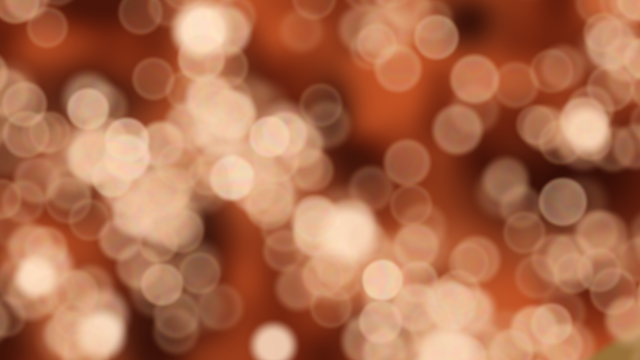
This background is drawn by a WebGL 2 fragment shader. Its source:

```glsl
#version 300 es
precision highp float;
// Warm bokeh: translucent peach and cream discs drift over a blurred dark rust ground.
// A density field of soft strands steers haze and disc placement; each layer
// scatters discs on a jittered grid, and a few hot cores glow among the layers.

uniform vec2 u_resolution;
out vec4 fragColor;

const vec3 SHADOW = vec3(0.17, 0.03, 0.01);
const vec3 RUST   = vec3(0.43, 0.12, 0.04);
const vec3 EMBER  = vec3(0.76, 0.31, 0.13);
const vec3 HAZE   = vec3(0.80, 0.49, 0.31);
const vec3 PEACH  = vec3(0.86, 0.62, 0.44);
const vec3 CREAM  = vec3(1.00, 0.89, 0.78);
const vec3 OCHRE  = vec3(0.60, 0.44, 0.22);

vec3 hash3(vec2 p) {
    vec3 q = fract(p.xyx * vec3(0.1031, 0.1030, 0.0973));
    q += dot(q, q.yxz + 33.33);
    return fract((q.xxy + q.yzz) * q.zyx);
}

float noise(vec2 p) {
    vec2 i = floor(p), f = fract(p);
    f = f * f * (3.0 - 2.0 * f);
    float low = mix(hash3(i).x, hash3(i + vec2(1, 0)).x, f.x);
    float high = mix(hash3(i + vec2(0, 1)).x, hash3(i + vec2(1, 1)).x, f.x);
    return mix(low, high, f.y);
}

// Gaussian falloff around the segment a-b
float strand(vec2 p, vec2 a, vec2 b, float width) {
    vec2 ab = b - a;
    float t = clamp(dot(p - a, ab) / dot(ab, ab), 0.0, 1.0);
    vec2 away = (p - a - ab * t) / width;
    return exp(-dot(away, away));
}

float blob(vec2 p, vec2 centre, vec2 size) {
    vec2 q = (p - centre) / size;
    return exp(-dot(q, q));
}

// Flat-topped glow of a strongly lit disc
float core(vec2 p, vec2 centre, float radius) {
    return 1.0 - smoothstep(0.55 * radius, 1.3 * radius, length(p - centre));
}

// Share of light at a place, 0 to 1
float lightDensity(vec2 p) {
    float d = 0.08;
    d += 0.85 * strand(p, vec2(0.56, 0.98), vec2(0.62, 0.62), 0.09);
    d += 0.90 * strand(p, vec2(0.64, 0.62), vec2(1.25, 0.00), 0.12);
    d += 0.60 * strand(p, vec2(0.00, 0.66), vec2(0.48, 0.50), 0.14);
    d += 0.50 * strand(p, vec2(0.33, 0.60), vec2(0.52, 0.18), 0.09);
    d += 0.80 * strand(p, vec2(0.12, 0.22), vec2(0.25, 0.05), 0.09);
    d += 0.60 * strand(p, vec2(1.02, 0.92), vec2(1.15, 0.98), 0.08);
    d += 0.60 * strand(p, vec2(1.25, 0.32), vec2(1.30, 0.16), 0.07);
    d += 0.75 * strand(p, vec2(1.48, 0.33), vec2(1.75, 0.29), 0.08);
    d += 0.85 * strand(p, vec2(1.56, 0.64), vec2(1.66, 0.64), 0.05);
    d += 0.50 * strand(p, vec2(1.74, 0.97), vec2(1.70, 0.80), 0.09);
    d += 0.65 * strand(p, vec2(1.40, 0.07), vec2(1.58, 0.01), 0.06);
    return min(d, 1.0);
}

// Blurred ground: rust with ember patches and dark hollows
vec3 ground(vec2 p) {
    float warmth = 0.6 * noise(p * 4.0 + 7.0) + 0.4 * noise(p * 9.0);
    warmth += 0.40 * blob(p, vec2(0.12, 0.85), vec2(0.17, 0.13));
    warmth += 0.35 * blob(p, vec2(1.20, 0.80), vec2(0.22, 0.16));
    warmth += 0.40 * blob(p, vec2(1.42, 0.21), vec2(0.15, 0.09));
    float hollow = blob(p, vec2(1.50, 0.48), vec2(0.27, 0.15));
    hollow += blob(p, vec2(0.42, 0.06), vec2(0.15, 0.18));
    hollow += blob(p, vec2(0.00, 0.10), vec2(0.11, 0.16));
    hollow += blob(p, vec2(0.26, 0.72), vec2(0.16, 0.09));
    hollow += blob(p, vec2(0.92, 0.68), vec2(0.07, 0.13));
    hollow += blob(p, vec2(1.30, 0.94), vec2(0.10, 0.09));
    hollow += 0.8 * blob(p, vec2(0.56, 0.38), vec2(0.09, 0.10));
    vec3 col = mix(RUST, EMBER, smoothstep(0.35, 0.9, warmth));
    return mix(col, SHADOW, min(0.92 * hollow + 0.6 * smoothstep(0.5, 0.15, warmth), 0.95));
}

// One layer of discs on a jittered grid
vec3 addDiscs(vec3 col, vec2 p, float cell, float radius, float blur, float seed) {
    vec2 home = floor(p / cell);
    for (int y = -1; y <= 1; y++)
    for (int x = -1; x <= 1; x++) {
        vec2 id = home + vec2(x, y);
        vec3 place = hash3(id + seed), look = hash3(id + seed + 51.7);
        vec2 centre = (id + place.xy) * cell;
        float density = lightDensity(centre);
        if (place.z > density) continue;
        vec2 q = p - centre;
        float r = radius * mix(0.9, 1.08, look.x), d = length(q);
        float body = 1.0 - smoothstep(r - blur, r + blur, d);
        float strength = look.y * look.y;
        // Colour fringes: each channel's rim sits at its own radius
        vec3 offset = (d - r + 1.3 * blur + vec3(-0.002, 0.0, 0.002)) / blur;
        vec3 rim = exp(-offset * offset) * 0.012 / (0.012 + blur);
        float phase = dot(q, vec2(cos(look.z * 6.3), sin(look.z * 6.3))) * 110.0
                    + 5.0 * noise(p * 45.0 + seed);
        vec3 sheen = 0.03 * cos(phase + vec3(0.0, 2.1, 4.2));
        vec3 tint = mix(PEACH, CREAM, strength * (0.3 + 0.7 * density)) + sheen;
        float alpha = 0.17 + 0.25 * strength + 0.28 * strength * density;
        col = mix(col, tint, body * alpha);
        col += (CREAM - col) * rim * body * 0.11;
    }
    return col;
}

void main() {
    vec2 p = gl_FragCoord.xy / u_resolution.y;
    vec3 col = mix(ground(p), HAZE, 0.5 * lightDensity(p));

    // Soft ochre wedge in the lower right corner
    float wedge = dot(p - vec2(1.62, 0.0), normalize(vec2(0.10, -0.16)));
    col = mix(col, OCHRE, smoothstep(-0.015, 0.02, wedge));

    // Hot cores along the strands
    float heat = core(p, vec2(0.56, 0.92), 0.075) + core(p, vec2(0.97, 0.35), 0.08);
    heat += core(p, vec2(1.63, 0.64), 0.06) + core(p, vec2(0.28, 0.07), 0.065);
    heat += core(p, vec2(0.76, 0.04), 0.06) + core(p, vec2(1.24, 0.01), 0.08);
    heat += core(p, vec2(0.10, 0.23), 0.055) + 0.6 * core(p, vec2(0.61, 0.63), 0.07);

    // Back layers are blurrier, front layers crisper
    for (int i = 0; i < 5; i++) {
        float depth = float(i) / 4.0;
        float blur = mix(0.022, 0.007, sqrt(depth));
        col = addDiscs(col, p, 0.115, mix(0.069, 0.062, depth), blur, 17.3 * float(i) + 5.0);
        if (i == 2) col = mix(col, CREAM, 0.75 * min(heat, 1.0));
    }
    // Last veil keeps the cores bright through the front discs
    col = mix(col, CREAM + 0.03, 0.35 * min(heat, 1.0));
    fragColor = vec4(clamp(col, 0.0, 1.0), 1.0);
}
```
